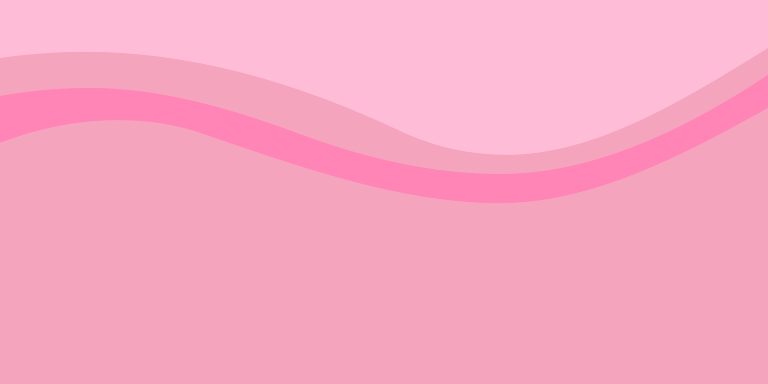
This background is drawn by a Shadertoy shader. Its source:

```glsl
// Flowing pink waves: a pale sky over a rose field with a hot pink ribbon.

// Cubic Hermite segment between knots a and b, each (x, height, slope)
float hermite(float x, vec3 a, vec3 b) {
    float span = b.x - a.x;
    float t = clamp((x - a.x) / span, 0.0, 1.0);
    float s = 1.0 - t;
    return s * s * ((1.0 + 2.0 * t) * a.y + t * span * a.z)
         + t * t * ((1.0 + 2.0 * s) * b.y - s * span * b.z);
}

// Smooth wave through five knots ordered by x
float wave(float x, vec3 start, vec3 crest, vec3 bend, vec3 trough, vec3 end) {
    if (x < crest.x) return hermite(x, start, crest);
    if (x < bend.x) return hermite(x, crest, bend);
    if (x < trough.x) return hermite(x, bend, trough);
    return hermite(x, trough, end);
}

// Antialiased coverage of the area above a given height
float above(float y, float height) {
    float halfPixel = 0.6 / iResolution.y;
    return smoothstep(-halfPixel, halfPixel, y - height);
}

void mainImage(out vec4 fragColor, in vec2 fragCoord) {
    // Canvas spans 0..2 across and 0..1 upward
    vec2 p = fragCoord / iResolution.xy * vec2(2.0, 1.0);

    float skyEdge = wave(p.x, vec3(0.0, 0.849, 0.14), vec3(0.221, 0.865, 0.0),
        vec3(1.042, 0.659, -0.47), vec3(1.32, 0.597, 0.0), vec3(2.0, 0.875, 0.62));
    float ribbonTop = wave(p.x, vec3(0.0, 0.75, 0.18), vec3(0.234, 0.771, 0.0),
        vec3(0.781, 0.651, -0.37), vec3(1.302, 0.547, 0.0), vec3(2.0, 0.805, 0.66));
    float ribbonBottom = wave(p.x, vec3(0.0, 0.628, 0.38), vec3(0.307, 0.687, 0.0),
        vec3(0.521, 0.654, -0.34), vec3(1.302, 0.471, 0.0), vec3(2.0, 0.719, 0.56));

    vec3 rose = vec3(0.961, 0.643, 0.741);
    vec3 hotPink = vec3(1.0, 0.522, 0.714);
    vec3 palePink = vec3(1.0, 0.737, 0.843);

    // Layers from the bottom upward
    vec3 color = mix(rose, hotPink, above(p.y, ribbonBottom));
    color = mix(color, rose, above(p.y, ribbonTop));
    color = mix(color, palePink, above(p.y, skyEdge));
    fragColor = vec4(color, 1.0);
}
```
